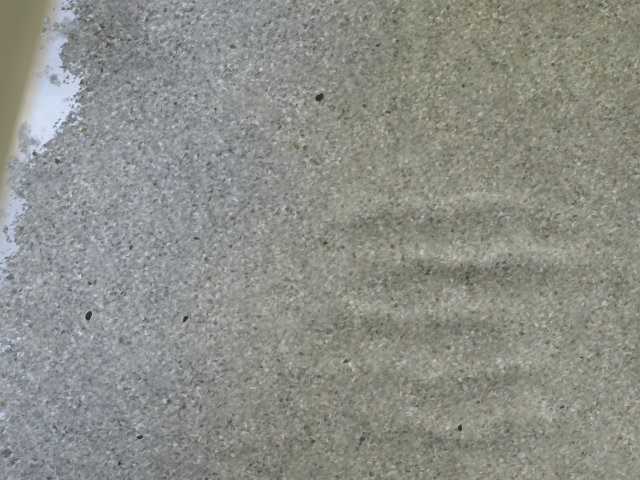
Reproduce this texture procedurally as a Shadertoy shader.

```glsl
// Damp grainy sand beside a pale wall, cool light at left and olive shade at right.
// Soft scattered ellipses and stretched gradient noise make the grains and chips;
// broad noise mottles the sand, and a loop of curved crests makes the ripples.

#define GRAIN_CELLS 92.0
#define GRAIN_CONTRAST 0.28
#define GRIT 0.115
#define MOTTLE 0.095
#define RIPPLE_DEPTH 0.070
#define SOFTNESS 0.0026
#define COOL_SAND vec3(0.577, 0.598, 0.618)
#define WARM_SAND vec3(0.557, 0.555, 0.508)
#define PALE_CHIP vec3(0.77, 0.80, 0.80)
#define DARK_SPECK vec3(0.25, 0.25, 0.21)
#define WHITE_LEDGE vec3(0.72, 0.77, 0.85)
#define WALL vec3(0.54, 0.53, 0.43)

vec3 hash3(vec2 cell) {
    vec3 v = fract(cell.xyx * vec3(0.1031, 0.1030, 0.0973));
    v += dot(v, v.yxz + 33.33);
    return fract((v.xxy + v.yzz) * v.zyx);
}

float corner(vec2 cell, vec2 offset) {
    float angle = 6.2832 * hash3(cell).x;
    return dot(vec2(cos(angle), sin(angle)), offset);
}

float gradientNoise(vec2 p) {
    vec2 cell = floor(p), f = fract(p);
    vec2 w = f * f * f * (f * (f * 6.0 - 15.0) + 10.0);
    vec2 e = vec2(1.0, 0.0);
    float low = mix(corner(cell, f), corner(cell + e, f - e), w.x);
    float high = mix(corner(cell + e.yx, f - e.yx), corner(cell + 1.0, f - 1.0), w.x);
    return mix(low, high, w.y);
}

float fbm(vec2 p) {
    float sum = 0.0, weight = 0.6;
    for (int i = 0; i < 4; i++) {
        sum += weight * gradientNoise(p);
        p = mat2(0.8, 0.6, -0.6, 0.8) * p * 2.1 + 17.0;
        weight *= 0.55;
    }
    return sum;
}

// Random ellipses, one per cell at most: x = cover, y = tone, z = tint
vec3 scatter(vec2 p, float cells, float share, float radius, float seed) {
    vec2 q = p * cells, home = floor(q);
    float soft = cells * max(SOFTNESS, 0.6 / iResolution.y);
    vec3 best = vec3(0.0, 0.5, 0.5);
    for (int y = -1; y <= 1; y++)
    for (int x = -1; x <= 1; x++) {
        vec2 cell = home + vec2(x, y);
        vec3 place = hash3(cell + seed);
        if (place.z > share) continue;
        vec3 form = hash3(cell + seed + 71.0);
        float angle = 0.5 + 2.4 * (form.x - 0.5);
        vec2 d = q - cell - place.xy;
        d = vec2(dot(d, vec2(cos(angle), sin(angle))), dot(d, vec2(-sin(angle), cos(angle))));
        d.y *= 1.2 + 0.9 * form.y;
        float size = radius * (0.6 + 0.8 * form.z);
        float cover = 1.0 - smoothstep(size - soft, size + soft, length(d));
        if (cover > best.x) best = vec3(cover, place.z / share, form.y);
    }
    return best;
}

// Bright crests with a shaded trough under each, broken by noise
float ripples(vec2 p) {
    float relief = 0.0;
    float warp = 0.035 * gradientNoise(p * 6.0) + 0.014 * gradientNoise(p * 19.0);
    for (int i = 0; i < 5; i++) {
        float n = float(i);
        vec2 d = p - vec2(0.94 + 0.05 * sin(n * 2.0), 0.59 - 0.117 * n);
        d.y += mix(0.4, -0.4, n / 4.0) * d.x * d.x + warp;
        float span = exp(-pow(abs(d.x) / 0.24, 4.0));
        span *= 0.9 + 0.9 * gradientNoise(vec2(p.x * 8.0, n * 3.7));
        float crest = exp(-pow(abs(d.y) / 0.018, 2.0));
        float trough = exp(-pow(abs(d.y + 0.043) / 0.028, 2.0));
        relief += (1.0 - 0.15 * abs(n - 1.0)) * span * (crest - 1.1 * trough);
    }
    return relief;
}

void mainImage(out vec4 fragColor, in vec2 fragCoord) {
    vec2 p = fragCoord / iResolution.y;
    float broad = fbm(p * 4.0 + 3.0);
    float fine = fbm(p * 26.0);

    // Sand colour, broad light and relief
    float warmth = smoothstep(-0.3, 0.3, p.x - 0.36 - 0.32 * p.y + 0.15 * broad);
    vec3 sand = mix(COOL_SAND, WARM_SAND, warmth);
    sand -= vec3(0.035, 0.034, 0.060) * smoothstep(0.5, 1.0, p.y) * warmth;
    sand -= vec3(0.065, 0.063, 0.060) * smoothstep(0.32, 0.0, p.y) * (1.0 - smoothstep(0.6, 1.0, p.x));
    sand -= vec3(0.10, 0.11, 0.14) * exp(-9.0 * length(p - vec2(0.22, 0.93)));
    sand += MOTTLE * (0.8 * broad + fine) + RIPPLE_DEPTH * ripples(p);

    // Blurry uneven grains over slanted grit
    vec2 bent = p + 0.0035 * vec2(gradientNoise(p * 130.0), gradientNoise(p * 130.0 + 57.0));
    vec2 slant = mat2(0.86, -0.51, 0.51, 0.86) * bent;
    float grit = gradientNoise(slant * vec2(75.0, 115.0)) + 0.8 * gradientNoise(slant * vec2(130.0, 190.0) + 9.0);
    vec3 coarse = scatter(bent, GRAIN_CELLS, 0.65, 0.33, 5.0);
    vec3 small = scatter(bent, GRAIN_CELLS * 1.5, 0.65, 0.36, 29.0);
    float vigor = mix(1.1, 0.9, warmth) * (1.0 + 0.7 * gradientNoise(p * 17.0 + 5.0));
    sand += vigor * GRIT * grit;
    sand += vigor * GRAIN_CONTRAST * (coarse.x * (coarse.y - 0.5) + 0.8 * small.x * (small.y - 0.5));
    sand += coarse.x * (coarse.z - 0.5) * vec3(0.04, 0.0, -0.08);

    // Scattered chips, ochre grains and dark specks
    vec3 chip = scatter(bent, 45.0, 0.18, 0.15, 101.0);
    sand = mix(sand, PALE_CHIP, chip.x * mix(0.9, 0.6, warmth) * (0.2 + 0.8 * chip.y));
    vec3 ochre = scatter(bent, 30.0, 0.15, 0.14, 147.0);
    sand = mix(sand, vec3(0.42, 0.38, 0.23), 0.7 * ochre.x * ochre.y);
    vec3 speck = scatter(bent, 34.0, 0.07, 0.13, 193.0);
    sand = mix(sand, DARK_SPECK, 0.85 * speck.x * speck.y);

    // Ledge with clinging sand past the ragged edge
    float edge = -0.02 + 0.06 * smoothstep(0.25, 0.62, p.y) + 0.11 * smoothstep(0.63, 0.76, p.y);
    edge += 0.07 * fbm(p * 13.0);
    float clinging = 0.045 * (fine + 0.7 * grit);
    float bare = 1.0 - smoothstep(-0.012, 0.010, p.x - edge - clinging);
    bare *= 1.0 - 0.8 * smoothstep(0.05, 0.25, fbm(p * 11.0 + 40.0) + 0.3 * fine);
    float wallSide = p.x - 0.26 * (p.y - 0.6);
    vec3 ledge = mix(vec3(0.64, 0.62, 0.57), WHITE_LEDGE, smoothstep(0.0, 0.04, wallSide));
    ledge += 0.10 * exp(-pow(abs(p.y - 0.75) / 0.09, 2.0)) + 0.04 * fine;
    vec3 color = mix(sand, ledge, bare);

    // Dark debris gathered along the edge
    vec3 debris = scatter(bent, 26.0, 0.4, 0.18, 311.0);
    color = mix(color, DARK_SPECK, 0.8 * debris.x * debris.y * exp(-pow(abs(p.x - edge) / 0.03, 2.0)));
    vec3 wall = WALL + 0.02 * broad - 0.05 * smoothstep(0.0, -0.06, wallSide);
    color = mix(wall, color, smoothstep(-0.012, 0.010, wallSide));

    // Sparse dark pebbles
    vec3 pebble = scatter(bent, 6.0, 0.10, 0.05, 233.0);
    color = mix(color, vec3(0.15, 0.15, 0.14) + 0.08 * fine, 0.9 * pebble.x);

    fragColor = vec4(clamp(color, 0.0, 1.0), 1.0);
}
```
